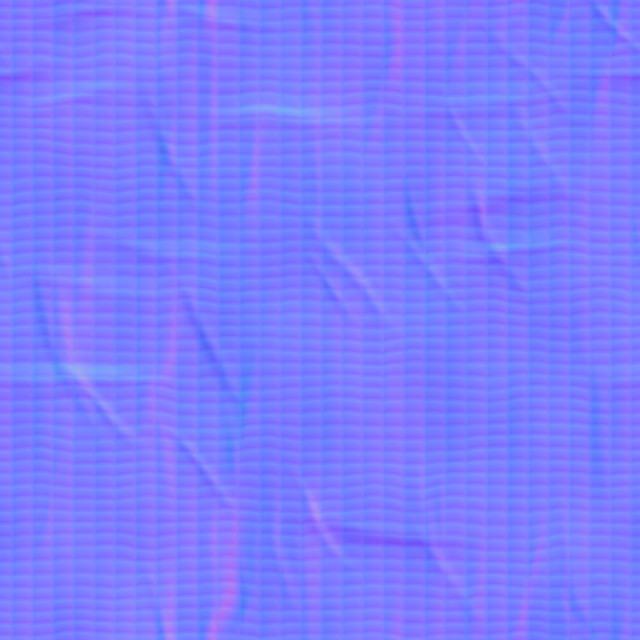
This texture map is drawn by a three.js fragment shader. Its source:

```glsl
// Tangent-space normal map of creased woven sheeting with a fine ribbed grid.
varying vec2 vUv;

const vec2  GRID = vec2(31.0, 52.0);         // cells across and up
const vec2  GRID_PHASE = vec2(0.45, 0.53);
const vec2  CELL_SLOPE = vec2(0.052, 0.078); // pillow strength per axis
const vec2  EDGE_SOFT = vec2(0.34, 0.44);    // seam softness, half-cell units
const float ROW_BOW = 0.06;                  // sag of a rib inside its column
const float ROW_DRIFT = 0.55;                // slow wander of the ribs, in rows
const float FOLD_PULL = 0.025;               // how far folds drag the weave
const float FOLD_WOBBLE = 0.022;             // irregularity of the fold lines
const vec2  SOFT_SLOPE = vec2(0.095, 0.045); // broad undulation
const vec2  FLAT_COLOUR = vec2(0.488, 0.490);
const int   STEEP_FOLDS = 36;
const int   DIAGONAL_FOLDS = 14;
const int   LEVEL_FOLDS = 13;

float hash(vec2 p) {
  vec3 q = fract(vec3(p.xyx) * 0.1031);
  q += dot(q, q.yzx + 33.33);
  return fract((q.x + q.y) * q.z);
}

// Value noise that wraps after the given number of cells
float noise(vec2 uv, vec2 period, float seed) {
  vec2 p = uv * period;
  vec2 i = floor(p);
  vec2 f = fract(p);
  f = f * f * (3.0 - 2.0 * f);
  vec2 a = mod(i, period) + seed;
  vec2 b = mod(i + 1.0, period) + seed;
  return mix(mix(hash(a), hash(vec2(b.x, a.y)), f.x),
             mix(hash(vec2(a.x, b.y)), hash(b), f.x), f.y);
}

// Slope of one curved, tapering ridge that wraps around the tile
vec2 foldSlope(vec2 uv, vec2 centre, float angle, float reach,
               float width, float strength, float bend, float skew) {
  vec2 d = fract(uv - centre + 0.5) - 0.5;
  vec2 along = vec2(cos(angle), sin(angle));
  vec2 across = vec2(-along.y, along.x);
  float t = dot(d, along) / reach;
  float s = dot(d, across) + bend * reach * (t * t - 0.3 * t);
  float q = s / width;
  float taper = max(1.0 - t * t, 0.0);
  return across * strength * (q + skew) * exp(-q * q) * taper * taper;
}

// Three families of folds: steep, diagonal and nearly level
vec2 creases(vec2 uv) {
  vec2 slope = vec2(0.0);
  for (int i = 0; i < STEEP_FOLDS + DIAGONAL_FOLDS + LEVEL_FOLDS; i++) {
    float id = float(i) + 1.0;
    vec2 centre = vec2(hash(vec2(id, 3.7)), hash(vec2(id, 17.3)));
    float spread = hash(vec2(id, 29.1)) - 0.5;
    float size = hash(vec2(id, 41.9));
    float side = hash(vec2(id, 53.3)) - 0.5;
    float angle = 1.62 + 0.5 * spread;
    float reach = mix(0.09, 0.25, size);
    float width = mix(0.008, 0.015, size);
    float strength = 0.13;
    if (i >= STEEP_FOLDS + DIAGONAL_FOLDS) {
      angle = 0.35 * spread;
      reach = mix(0.09, 0.21, size);
      width = mix(0.010, 0.018, size);
      strength = 0.15;
    } else if (i >= STEEP_FOLDS) {
      angle = -0.92 + 0.35 * spread;
      reach = mix(0.07, 0.16, size);
      width = mix(0.007, 0.011, size);
      strength = 0.16;
    }
    strength *= 0.6 + 0.6 * hash(vec2(id, 67.7));
    slope += foldSlope(uv, centre, angle, reach, width, strength,
                       0.25 * spread, side);
  }
  return slope;
}

// Pillow slope across a cell, fading to flat at the seams
vec2 pillow(vec2 x) {
  vec2 rim = 1.0 - smoothstep(1.0 - EDGE_SOFT, vec2(1.0), abs(x));
  return x * (0.9 + 0.6 * x * x) * rim;
}

vec2 weave(vec2 uv) {
  vec2 p = uv * GRID + GRID_PHASE;
  float sideways = 2.0 * fract(p.x) - 1.0;
  p.y += ROW_DRIFT * (noise(uv, vec2(17.0, 13.0), 11.0) - 0.5);
  p.y += ROW_BOW * sideways * sideways;
  vec2 cell = mod(floor(p), GRID);
  vec2 local = 2.0 * fract(p) - 1.0;
  vec2 slope = pillow(local) * CELL_SLOPE;

  // Ribs soften at the column seams and differ from cell to cell
  float seam = smoothstep(0.65, 1.0, abs(local.x));
  slope.y *= (1.0 - 0.4 * seam) * (0.78 + 0.44 * hash(cell + 5.0));
  slope.x *= 0.70 + 0.60 * hash(vec2(cell.x, 91.0));
  slope.y += 0.014 * seam;
  return slope;
}

void main() {
  vec2 swell = vec2(noise(vUv, vec2(20.0, 6.0), 31.0),
                    noise(vUv, vec2(9.0, 12.0), 73.0)) - 0.5;
  vec2 wobble = vec2(noise(vUv, vec2(11.0, 13.0), 131.0),
                     noise(vUv, vec2(12.0, 10.0), 173.0)) - 0.5;
  vec2 folds = creases(vUv + FOLD_WOBBLE * wobble) + swell * SOFT_SLOPE;
  vec2 slope = folds + weave(vUv + FOLD_PULL * folds);
  float up = sqrt(max(1.0 - 4.0 * dot(slope, slope), 0.0));
  gl_FragColor = vec4(FLAT_COLOUR + slope, 0.5 + 0.5 * up, 1.0);
}
```
